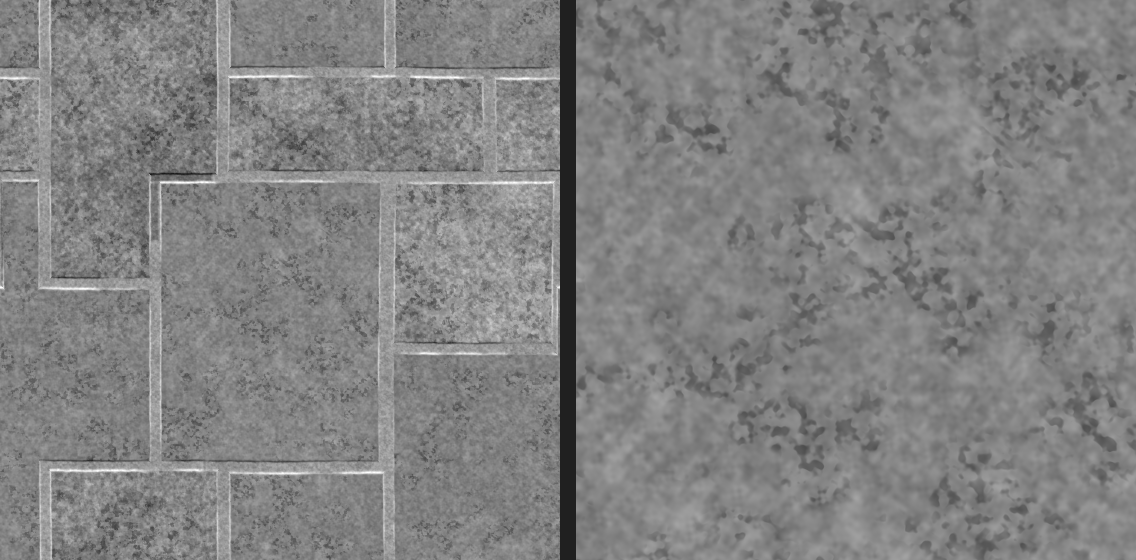
Left, the full canvas; right, a detail of the centre.
A Shadertoy shader for this texture:

```glsl
// Grey paving of large rectangular stones with pale, sandy mortar joints.
// Stones are boxes on a wrapping canvas; the nearest box gives the joint, its
// lit or shaded rim and the stone finish, which layered value noise fills in.

const int STONE_COUNT = 10;
// left, bottom, right, top; overlapping boxes merge into one stone
const vec4 STONES[STONE_COUNT] = vec4[](
    vec4(0.091, 0.691, 0.387, 1.158), vec4(0.091, 0.505, 0.268, 1.100),
    vec4(0.411, 0.880, 0.685, 1.154), vec4(0.705, 0.880, 1.070, 1.366),
    vec4(0.409, 0.695, 0.863, 0.861), vec4(0.887, 0.695, 1.070, 0.859),
    vec4(0.289, 0.177, 0.677, 0.674), vec4(0.705, 0.387, 0.986, 0.672),
    vec4(-0.003, 0.177, 0.268, 0.484), vec4(0.005, 0.420, 0.068, 0.676));
// roughness, tone
const vec2 FINISH[STONE_COUNT] = vec2[](
    vec2(0.70, 0.485), vec2(0.70, 0.485), vec2(0.12, 0.515), vec2(0.24, 0.512),
    vec2(0.70, 0.515), vec2(0.70, 0.530), vec2(0.12, 0.518), vec2(0.75, 0.560),
    vec2(0.26, 0.512), vec2(0.26, 0.512));
const int SMEAR_COUNT = 3;
const vec4 SMEARS[SMEAR_COUNT] = vec4[](
    vec4(0.268, 0.678, 0.380, 0.693), vec4(0.270, 0.572, 0.284, 0.674),
    vec4(0.000, 0.497, 0.005, 0.674));

const float MORTAR_TONE = 0.595;
const float SMEAR_DEPTH = 0.16;
const float EDGE_DRIFT = 0.0040;
const float EDGE_CHIP = 0.0012;
const float TOP_LIGHT = 0.36;
const float SIDE_LIGHT = 0.20;
const float BOTTOM_SHADE = 0.25;

float hash(vec2 p) {
    return fract(sin(dot(p, vec2(127.1, 311.7))) * 43758.5453);
}

float noise(vec2 p) {
    vec2 i = floor(p), f = fract(p);
    f = f * f * (3.0 - 2.0 * f);
    return mix(mix(hash(i), hash(i + vec2(1, 0)), f.x),
               mix(hash(i + vec2(0, 1)), hash(i + vec2(1, 1)), f.x), f.y);
}

// Layered noise, each layer turned to hide the lattice
float fbm(vec2 p, int octaves) {
    const mat2 TURN = mat2(1.6, 1.2, -1.2, 1.6);
    float sum = 0.0, weight = 0.5, total = 0.0;
    for (int i = 0; i < octaves; i++) {
        sum += weight * noise(p);
        total += weight;
        weight *= 0.6;
        p = TURN * p + 17.3;
    }
    return sum / total;
}

// Offset from the centre of a box, wrapped round the canvas
vec2 boxOffset(vec2 p, vec4 box) {
    return fract(p - 0.5 * (box.xy + box.zw) + 0.5) - 0.5;
}

float boxDistance(vec2 offset, vec4 box) {
    vec2 q = abs(offset) - 0.5 * (box.zw - box.xy);
    return length(max(q, 0.0)) + min(max(q.x, q.y), 0.0);
}

float softLine(float d, float centre, float width) {
    float t = (d - centre) / width;
    return exp(-t * t);
}

float stoneTone(vec2 p, vec2 finish) {
    float fine = fbm(p * 170.0, 2) - 0.5;
    float broad = fbm(p * 12.0 + 5.0, 4) - 0.5;

    // Smooth finish: even grain, small clustered flecks and pale spots
    float clusters = smoothstep(0.42, 0.72, fbm(p * 34.0, 2));
    float flecks = clusters * smoothstep(0.46, 0.72, fbm(p * 190.0 + 9.0, 2));
    float spots = smoothstep(0.68, 0.95, noise(p * 42.0 + 31.0));
    float smoothTone = 0.18 * fine + 0.08 * broad - 0.14 * flecks + 0.05 * spots;

    // Rough finish: cloudy stains, dark pits and pale worn grains
    float stain = smoothstep(0.40, 0.68, fbm(p * 15.0 + 40.0, 4));
    float pits = smoothstep(0.46, 0.68, fbm(p * 125.0 + 3.0, 3));
    float worn = smoothstep(0.50, 0.72, fbm(p * 110.0 + 60.0, 3));
    float roughTone = 0.24 * fine + 0.24 * broad + 0.018
                    - pits * mix(0.07, 0.17, stain) + 0.08 * worn * (1.0 - stain * 0.6);

    float rough = smoothstep(0.45, 0.85, finish.x + 0.5 * fbm(p * 7.0 + 12.0, 3));
    return finish.y + mix(smoothTone, roughTone, rough);
}

void mainImage(out vec4 fragColor, in vec2 fragCoord) {
    vec2 uv = fragCoord / iResolution.y;
    float blur = max(0.9 / iResolution.y, 0.0014);

    // Uneven edges: a slow drift plus fine chips
    vec2 drift = vec2(noise(uv * 6.0), noise(uv * 6.0 + 50.0)) - 0.5;
    vec2 chips = vec2(noise(uv * 75.0), noise(uv * 75.0 + 70.0)) - 0.5;
    vec2 p = uv + EDGE_DRIFT * drift + EDGE_CHIP * chips;

    // Nearest stone
    float d = 1e3;
    int nearest = 0;
    for (int i = 0; i < STONE_COUNT; i++) {
        float di = boxDistance(boxOffset(p, STONES[i]), STONES[i]);
        if (di < d) { d = di; nearest = i; }
    }
    vec4 box = STONES[nearest];
    vec2 offset = boxOffset(p, box);
    vec2 q = abs(offset) - 0.5 * (box.zw - box.xy);

    // Stone and mortar
    float stone = stoneTone(uv, FINISH[nearest]) - 0.03 * exp(-abs(d) / 0.006);
    float mortar = MORTAR_TONE + 0.22 * (fbm(uv * 230.0, 2) - 0.5)
                 + 0.06 * (noise(uv * 25.0) - 0.5);
    float tone = mix(stone, mortar, smoothstep(-blur, blur, d));

    // Rims: bright top, thin bright sides, dark bottom
    float broken = smoothstep(0.25, 0.62, fbm(uv * 14.0 + 80.0, 3));
    if (q.x > q.y) tone += SIDE_LIGHT * broken * softLine(d, 0.0008, 0.0018);
    else if (offset.y > 0.0) tone += TOP_LIGHT * broken * softLine(d, 0.0018, 0.0028);
    else tone -= BOTTOM_SHADE * broken * softLine(d, 0.0, 0.0019);

    // Dark smears over the joints
    for (int i = 0; i < SMEAR_COUNT; i++) {
        float smear = boxDistance(boxOffset(p, SMEARS[i]), SMEARS[i]);
        tone -= SMEAR_DEPTH * (1.0 - smoothstep(-0.003, 0.002, smear));
    }

    fragColor = vec4(vec3(clamp(tone, 0.0, 1.0)), 1.0);
}
```
